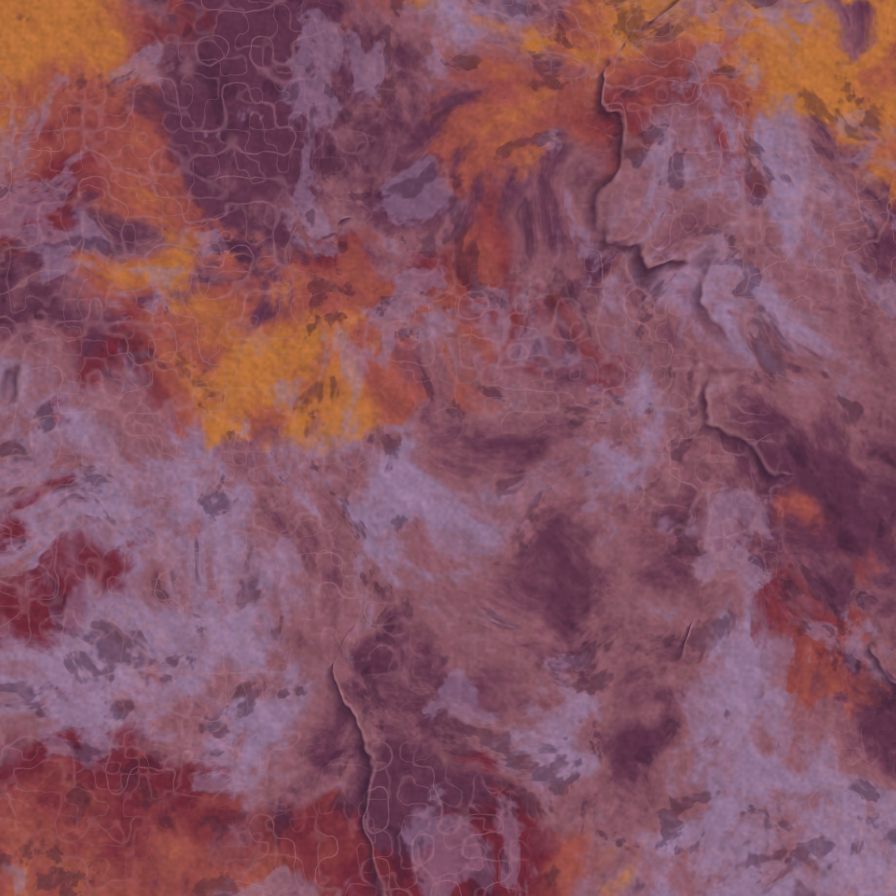
Reproduce this texture procedurally as a Shadertoy shader.

```glsl
// Weathered, rusting stone: wine, mauve and lavender mineral stains against
// crimson, rust and ochre ones, chosen by warped fractal noise. Flaking plates
// with cast shadows, a net of fine veins and embossed grain give the relief.

const vec3 PLUM     = vec3(0.37, 0.20, 0.29);
const vec3 MAUVE    = vec3(0.54, 0.34, 0.39);
const vec3 LAVENDER = vec3(0.57, 0.45, 0.57);
const vec3 CRIMSON  = vec3(0.43, 0.16, 0.22);
const vec3 RUST     = vec3(0.59, 0.30, 0.28);
const vec3 OCHRE    = vec3(0.71, 0.43, 0.23);
const vec3 SHADOW   = vec3(0.24, 0.13, 0.21);
const vec3 RIM      = vec3(0.66, 0.47, 0.51);
const vec2 TO_LIGHT = vec2(0.8, 0.6);

float hash(vec2 p) {
    return fract(sin(dot(p, vec2(127.1, 311.7))) * 43758.5453);
}

float noise(vec2 p) {
    vec2 cell = floor(p), f = fract(p);
    f = f * f * (3.0 - 2.0 * f);
    float low  = mix(hash(cell), hash(cell + vec2(1.0, 0.0)), f.x);
    float high = mix(hash(cell + vec2(0.0, 1.0)), hash(cell + 1.0), f.x);
    return mix(low, high, f.y);
}

// Fractal noise, normalised to the range 0 to 1
float fbm(vec2 p, int octaves, float gain) {
    float sum = 0.0, total = 0.0, weight = 1.0;
    for (int i = 0; i < octaves; i++) {
        sum += weight * noise(p);
        total += weight;
        weight *= gain;
        p = mat2(0.8, 0.6, -0.6, 0.8) * p * 2.03 + 17.3;
    }
    return sum / total;
}

vec2 warp(vec2 p, float scale, float amount) {
    vec2 shift = vec2(fbm(p * scale + 3.1, 4, 0.5), fbm(p * scale + 41.7, 4, 0.5));
    return p + amount * (shift - 0.5);
}

vec3 ramp(vec3 dark, vec3 middle, vec3 light, float t) {
    vec3 c = mix(dark, middle, smoothstep(0.36, 0.56, t));
    return mix(c, light, smoothstep(0.54, 0.70, t));
}

// 1 on the raised plates, 0 on the ground between them
float plate(vec2 p) {
    float height = fbm(p * 3.2 + 8.4, 6, 0.46);
    return smoothstep(0.515, 0.527, height);
}

// Soft shadow thrown by plates lying towards the light
float plateShadow(vec2 p, float reach) {
    float sum = 0.0;
    for (int i = 1; i <= 5; i++) {
        sum += plate(p + TO_LIGHT * reach * float(i) / 5.0);
    }
    return sum / 5.0 * (1.0 - plate(p));
}

// Thin lines along the middle level of a noise field
float veins(vec2 p, float scale, float width) {
    vec2 bent = warp(p, scale * 0.8, 0.6 / scale);
    return 1.0 - smoothstep(0.0, width, abs(noise(bent * scale) - 0.5));
}

float relief(vec2 p) {
    return fbm(p * 14.0 + 5.0, 5, 0.62);
}

float emboss(vec2 p, float span) {
    return relief(p - TO_LIGHT * span) - relief(p + TO_LIGHT * span);
}

// Stain colour: cool and warm ramps divided by a ragged border
vec3 stains(vec2 p, vec2 q, float raised) {
    float detail = fbm(q * 24.0 + 60.0, 5, 0.6) - 0.5;
    float warmth = fbm(q * 3.4 + 21.0, 6, 0.5) + 0.30 * detail
                 + 0.10 * (p.y - 0.5) - 0.07 * (raised - 0.5);
    float coolTone = fbm(q * 4.6 + 33.0, 7, 0.6) + 0.35 * detail + 0.03 * raised;
    float warmTone = fbm(q * 4.0 + 72.0, 7, 0.55) + 0.25 * detail
                   + 0.16 * (p.y - 0.5) + 0.08 * (p.x - 0.5);
    vec3 cool = ramp(PLUM, MAUVE, LAVENDER, coolTone);
    vec3 warm = ramp(CRIMSON, RUST, OCHRE, warmTone);
    return mix(cool, warm, smoothstep(0.45, 0.57, warmth));
}

void mainImage(out vec4 fragColor, in vec2 fragCoord) {
    vec2 p = fragCoord / iResolution.y;
    vec2 q = warp(p, 4.0, 0.16);
    float raised = plate(q);
    vec3 col = stains(p, q, raised);

    // Pale lichen flecks and dark pits
    float flecks = smoothstep(0.58, 0.68, fbm(q * 15.0 + 90.0, 5, 0.6));
    float pits = smoothstep(0.60, 0.72, fbm(q * 30.0 + 14.0, 4, 0.6));
    col = mix(col, LAVENDER, 0.55 * flecks);
    col = mix(col, SHADOW, 0.40 * pits);

    // Crackled veins, gathered in patches
    float veinPatch = smoothstep(0.42, 0.62, fbm(q * 5.0 + 51.0, 3, 0.5));
    float net = max(veins(p, 38.0, 0.07), 0.7 * veins(p + 2.7, 64.0, 0.09));
    col = mix(col, RIM, 0.38 * net * veinPatch);

    // Broken plate edges: shadow below, light rim on top
    float broken = smoothstep(0.36, 0.62, noise(p * 4.5 + 12.0));
    float rim = raised * (1.0 - plate(q - TO_LIGHT * 0.004));
    col = mix(col, SHADOW, 0.80 * broken * plateShadow(q, 0.016));
    col = mix(col, RIM, 0.50 * broken * rim);

    // Embossed surface and fine grain
    float grain = noise(p * 230.0) - 0.5;
    col *= 1.0 + 0.75 * emboss(p, 0.0025) + 0.09 * grain;
    fragColor = vec4(clamp(col, 0.0, 1.0), 1.0);
}
```
